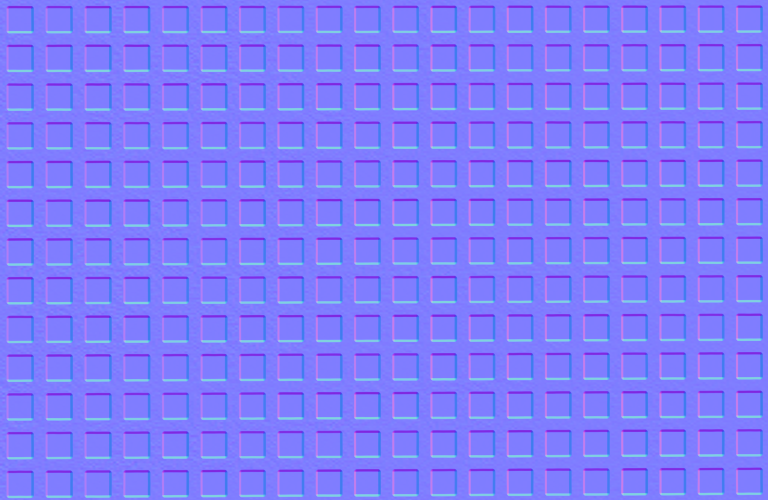
This texture map is drawn by a WebGL 2 fragment shader. Its source:

```glsl
#version 300 es
precision highp float;

uniform vec2 u_resolution;
out vec4 outColor;

const vec2 GRID = vec2(20.0, 12.946);
const vec2 HALF_SIZE = vec2(0.348, 0.352);
const float CORNER = 0.075;
const float BEVEL = 0.056;
const vec3 FLAT_COLOR = vec3(0.50, 0.49, 1.00);

float hash(vec2 p) {
    vec3 q = fract(p.xyx * vec3(0.1031, 0.1030, 0.0973));
    q += dot(q, q.yzx + 33.33);
    return fract((q.x + q.y) * q.z);
}

float valueNoise(vec2 p) {
    vec2 i = floor(p);
    vec2 f = fract(p);
    f = f * f * (3.0 - 2.0 * f);
    float low = mix(hash(i), hash(i + vec2(1, 0)), f.x);
    float high = mix(hash(i + vec2(0, 1)), hash(i + vec2(1, 1)), f.x);
    return mix(low, high, f.y);
}

float roughHeight(vec2 p) {
    return 0.5 * valueNoise(p * vec2(7.0, 10.0))
         + 0.5 * valueNoise(p * vec2(13.0, 18.0) + 17.0);
}

// Finite-difference slope of the rough surface
vec2 roughSlope(vec2 p, float stepSize) {
    float h = roughHeight(p);
    return vec2(h - roughHeight(p + vec2(stepSize, 0.0)),
                h - roughHeight(p + vec2(0.0, stepSize)));
}

// Grid coordinates with a slight bow across and tilt along the rows
vec2 warpGrid(vec2 uv) {
    vec2 p = uv * GRID;
    p.x -= 0.013 + 0.4 * uv.x * (1.0 - uv.x) * (1.0 - uv.x);
    p.y += 0.056 - (uv.x - 0.5) * mix(0.085, 0.013, uv.y);
    return p;
}

// Rounded box: xy is the outward direction, z the signed distance
vec3 roundedBox(vec2 p, vec2 halfSize, float radius) {
    vec2 q = abs(p) - (halfSize - radius);
    vec2 outer = max(q, 0.0);
    float len = length(outer);
    vec2 axis = q.x > q.y ? vec2(1, 0) : vec2(0, 1);
    vec2 dir = len > 0.0001 ? outer / len : axis;
    float dist = len + min(max(q.x, q.y), 0.0) - radius;
    return vec3(dir * sign(p), dist);
}

// Wall with soft edges, centered just inside the outline
float wallProfile(float d, float width, float soft) {
    float h = 0.5 * width;
    return 1.0 - smoothstep(h - soft, h + soft, abs(d + 0.5 * BEVEL));
}

void main() {
    vec2 uv = gl_FragCoord.xy / u_resolution;
    float pixel = GRID.x / u_resolution.x;
    vec2 p = warpGrid(uv);
    vec2 cell = floor(p);
    vec2 local = fract(p) - 0.5;

    // Recessed square with barely worn edges
    vec3 box = roundedBox(local, HALF_SIZE, CORNER);
    float d = box.z + 0.004 * (valueNoise(p * 6.0) - 0.5);
    float soft = max(0.020, 0.55 * pixel);

    // Left walls grow steeper across the sheet
    bool isLeft = box.x < 0.0;
    bool isTop = box.y > 0.0;
    float side = wallProfile(d, isLeft ? 0.9 * BEVEL : 1.15 * BEVEL, soft);
    float end = wallProfile(d, BEVEL, soft);
    float leftSlope = mix(0.40, 0.66, smoothstep(0.1, 0.6, uv.x));
    vec2 steepness = vec2(isLeft ? leftSlope : 0.56, isTop ? 0.85 : 0.88);
    float variation = mix(0.92, 1.08, hash(cell + 3.0));
    vec2 slope = -box.xy * steepness * vec2(side, end) * variation;

    // Patchy fine grain on the raised lattice, fainter in the recesses
    float lattice = smoothstep(-0.01, 0.04, d);
    float patches = mix(0.4, 1.3, valueNoise(p * 0.7 + 9.0));
    float grain = mix(0.24, 0.12, uv.x) * patches * mix(0.08, 1.0, lattice);
    slope += roughSlope(p, 0.04) * grain;

    // Encode the surface normal
    vec3 normal = normalize(vec3(slope, 1.0));
    vec3 color = FLAT_COLOR + 0.5 * (normal - vec3(0, 0, 1));
    outColor = vec4(clamp(color, 0.0, 1.0), 1.0);
}
```
